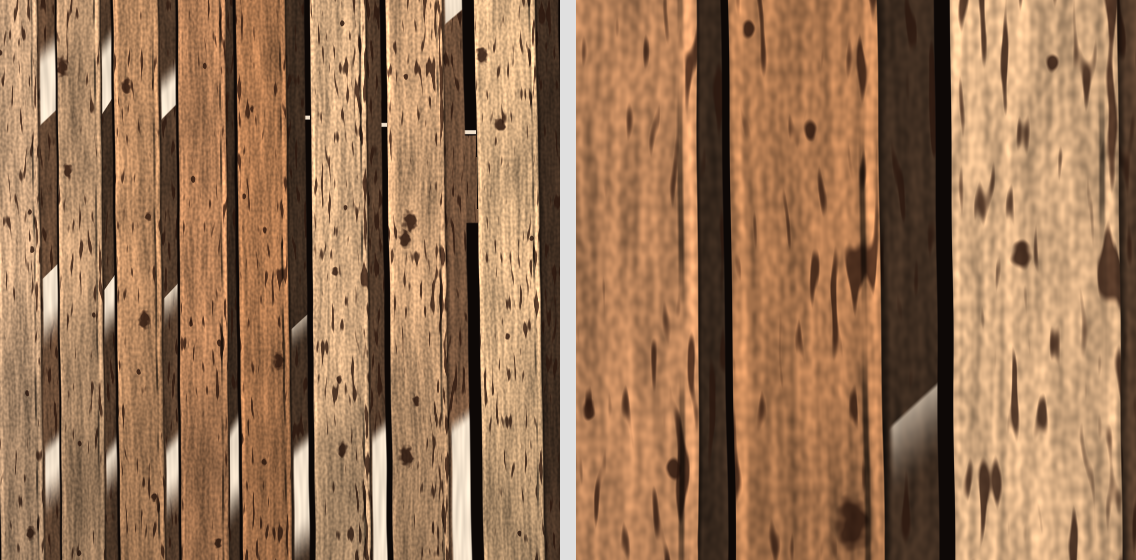
Left: the whole. Right: its middle third, enlarged.
Reproduce this texture procedurally as a WebGL 2 fragment shader.

```glsl
#version 300 es
precision highp float;
uniform vec2 u_resolution;
out vec4 fragColor;

// Left plank edges at the head and foot of the fence, then widths
const float HEAD[9] = float[](-0.013, 0.100, 0.200, 0.316, 0.419, 0.552, 0.687, 0.845, 1.003);
const float FOOT[9] = float[](0.0, 0.110, 0.214, 0.323, 0.433, 0.562, 0.701, 0.863, 1.02);
const float FACE[8] = float[](0.078, 0.078, 0.081, 0.086, 0.089, 0.100, 0.102, 0.110);
const float GAP[8] = float[](0.002, 0.003, 0.003, 0.004, 0.009, 0.009, 0.020, 0.006);
const float SIDE_SHADE[8] = float[](0.72, 0.56, 0.60, 0.42, 0.46, 0.58, 0.84, 0.46);
const vec3 TINT[8] = vec3[](
  vec3(0.72, 0.58, 0.45), vec3(0.67, 0.53, 0.40), vec3(0.69, 0.51, 0.36), vec3(0.68, 0.48, 0.33),
  vec3(0.64, 0.44, 0.29), vec3(0.77, 0.62, 0.47), vec3(0.74, 0.58, 0.43), vec3(0.79, 0.64, 0.48));
// Sunlit spans (low, high) on the recessed strips; 2 means unlit
const vec2 UPPER[8] = vec2[](vec2(0.80, 0.95), vec2(0.82, 0.96), vec2(0.81, 0.90), vec2(2),
  vec2(2), vec2(2), vec2(0.98, 1.2), vec2(2));
const vec2 MIDDLE[8] = vec2[](vec2(0.39, 0.53), vec2(0.40, 0.51), vec2(0.43, 0.495), vec2(2),
  vec2(0.39, 0.44), vec2(2), vec2(2), vec2(2));
const vec2 LOWER[8] = vec2[](vec2(0.09, 0.24), vec2(0.12, 0.23), vec2(0.08, 0.24), vec2(0.07, 0.27),
  vec2(0.0, 0.235), vec2(-0.2, 0.26), vec2(-0.2, 0.28), vec2(2));
const vec3 SHADOW = vec3(0.05, 0.03, 0.025);
const vec3 CRACK = vec3(0.17, 0.09, 0.055);
const vec3 SIDE_BROWN = vec3(0.54, 0.39, 0.28);
const vec3 SUN = vec3(0.96, 0.89, 0.80);

vec2 hash2(vec2 p) {
  vec3 q = fract(p.xyx * vec3(0.1031, 0.1030, 0.0973));
  q += dot(q, q.yzx + 33.33);
  return fract((q.xx + q.yz) * q.zy);
}

float cornerSlope(vec2 cell, vec2 offset) {
  float angle = 6.2832 * hash2(cell).x;
  return dot(vec2(cos(angle), sin(angle)), offset);
}

float gradientNoise(vec2 p) {
  vec2 i = floor(p), f = fract(p);
  vec2 u = f * f * f * (f * (f * 6.0 - 15.0) + 10.0), e = vec2(1, 0);
  return mix(mix(cornerSlope(i, f), cornerSlope(i + e, f - e), u.x),
             mix(cornerSlope(i + e.yx, f - e.yx), cornerSlope(i + 1.0, f - 1.0), u.x), u.y);
}

float plankEdge(int i, float y) {
  float wobble = 0.002 * gradientNoise(vec2(float(i) * 5.3 + 0.5, y * 9.0));
  return mix(FOOT[i], HEAD[i], y) + wobble;
}

float line(float d, float halfWidth, float soft) {
  return 1.0 - smoothstep(halfWidth, halfWidth + soft, abs(d));
}

float band(float y, vec2 span, float softLow, float softHigh) {
  return smoothstep(span.x, span.x + softLow, y) * (1.0 - smoothstep(span.y - softHigh, span.y, y));
}

// Stretched fibres, blotches and dark splits
vec3 wood(vec2 p, float seed, vec3 tint, float wear) {
  vec2 q = p + seed * vec2(7.31, 3.17) + 5.0;
  q.x += 0.008 * gradientNoise(q * vec2(9.0, 3.0));
  float blotch = gradientNoise(q * vec2(11.0, 5.0));
  float tone = 1.0 + 0.25 * blotch + 0.25 * gradientNoise(q * vec2(65.0, 2.5))
    + 0.30 * gradientNoise(q * vec2(190.0, 13.0)) + 0.24 * gradientNoise(q * vec2(230.0, 140.0));
  float split = gradientNoise(q * vec2(145.0, 24.0)) + 0.35 * blotch + wear;
  return mix(tint * tone, CRACK, 0.8 * smoothstep(0.28, 0.50, split));
}

// Dark knot coverage, scattered along one plank
float knots(vec2 p, float seed, float width) {
  float cover = 0.0;
  for (int k = 0; k < 5; k++) {
    vec2 place = hash2(vec2(seed * 13.0 + 3.0, float(k) * 7.0 + 1.0));
    float size = mix(0.0035, 0.012, pow(hash2(place * 91.0).x, 4.0));
    vec2 d = p - vec2(width * mix(0.12, 0.88, place.x), (float(k) + place.y) / 5.0);
    float r = length(d / vec2(size, size * 1.6)) + 0.5 * gradientNoise(p * 130.0 + seed * 9.0);
    cover = max(cover, 1.0 - smoothstep(0.6, 1.25, r));
  }
  return cover;
}

vec3 plankFace(vec2 p, int i, float width) {
  float t = p.x / width;
  float weathered = i == 5 || i == 6 ? 0.26 : 0.08;
  vec3 color = wood(p, float(i), TINT[i], weathered * smoothstep(0.55, 1.0, t) - 0.02);
  color = mix(color, CRACK, 0.85 * knots(p, float(i), width));
  color *= mix(0.84, 1.07, smoothstep(0.0, 0.55, p.y));
  float broken = smoothstep(-0.25, 0.25, gradientNoise(vec2(float(i) * 3.7, p.y * 12.0)));
  color *= 1.0 + 0.20 * line(p.x - 0.005, 0.001, 0.004);
  color *= 1.0 - 0.55 * broken * line(p.x - width + 0.010, 0.0006, 0.002);
  return color * (1.0 + 0.18 * line(p.x - width + 0.005, 0.001, 0.003));
}

// Recessed strip with slanted sun patches; t runs across it
vec3 recessedSide(vec2 p, float t, int i) {
  vec3 color = wood(p, float(i) + 20.0, SIDE_BROWN * SIDE_SHADE[i], 0.06);
  float y = p.y + 0.03 * (1.0 - t);
  float lit = max(band(y, UPPER[i], 0.005, 0.05), band(y, MIDDLE[i], 0.08, 0.004));
  lit = max(lit, band(y, LOWER[i], 0.09, 0.035)) * smoothstep(0.08, 0.22, t);
  vec3 sunlit = SUN * (1.0 + 0.15 * gradientNoise(p * vec2(150.0, 12.0)));
  return mix(color, sunlit, lit) * mix(0.5, 1.0, smoothstep(0.0, 0.18, t));
}

// Black opening with a sliver of light and a rear crossbar
vec3 opening(vec2 p, int i) {
  float isWide = i > 3 && i < 7 ? 1.0 : 0.0;
  float glint = line(p.y - 0.79 + 0.013 * float(i - 4), 0.002, 0.003) * isWide;
  float bar = i == 6 ? band(p.y, vec2(0.60, 0.76), 0.004, 0.004) : 0.0;
  vec3 color = mix(SHADOW, wood(p, 40.0, SIDE_BROWN * 0.8, 0.0), bar);
  return mix(color, SUN, glint);
}

void main() {
  vec2 uv = gl_FragCoord.xy / u_resolution;
  float pixel = 1.0 / u_resolution.x;
  int plank = 0;
  for (int i = 1; i < 8; i++) if (uv.x >= plankEdge(i, uv.y)) plank = i;
  float left = plankEdge(plank, uv.y), right = plankEdge(plank + 1, uv.y);
  float width = FACE[plank], sideEnd = right - GAP[plank] - left;
  vec2 local = vec2(uv.x - left, uv.y);
  float t = clamp((local.x - width) / (sideEnd - width), 0.0, 1.0);

  vec3 color = plankFace(local, plank, width);
  color = mix(color, recessedSide(local, t, plank), smoothstep(-pixel, pixel, local.x - width));
  color = mix(color, opening(local, plank), smoothstep(-pixel, pixel, local.x - sideEnd));
  color = mix(SHADOW, color, smoothstep(0.0, 1.5 * pixel, local.x));
  fragColor = vec4(clamp(color, 0.0, 1.0), 1.0);
}
```
